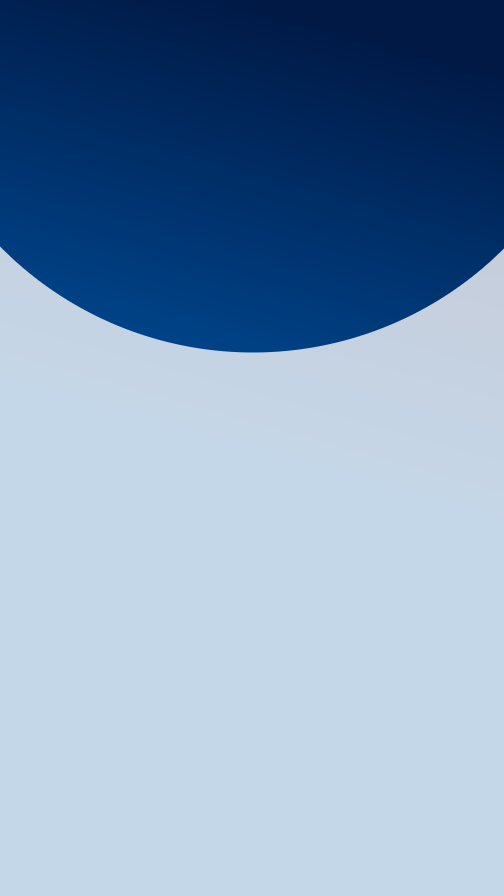
Reproduce this background procedurally as a WebGL 2 fragment shader.

```glsl
#version 300 es
precision highp float;
// A deep blue disc hanging from the top edge over a pale blue ground.
// The disc is a circle distance function; both surfaces share one slanted
// axis for their linear gradients. Lengths are in canvas heights.

uniform vec2 u_resolution;
out vec4 fragColor;

// Signed distance to a circle, negative inside
float circleDistance(vec2 point, vec2 center, float radius) {
    return length(point - center) - radius;
}

// Position between two stops, clamped to 0..1
float ramp(float from, float to, float value) {
    return clamp((value - from) / (to - from), 0.0, 1.0);
}

void main() {
    vec2 p = gl_FragCoord.xy / u_resolution.y;
    float aspect = u_resolution.x / u_resolution.y;

    // Slanted axis, growing from the upper right to the lower left
    float slant = (1.0 - p.y) - 0.28 * p.x;

    // Pale ground, slightly greyer beside the disc
    vec3 ground = mix(vec3(0.777, 0.807, 0.863), vec3(0.770, 0.843, 0.910),
                      ramp(0.13, 0.443, slant));

    // Disc, from navy to a brighter blue
    vec3 disc = mix(vec3(0.0, 0.097, 0.27), vec3(0.0, 0.26, 0.53),
                    ramp(-0.078, 0.326, slant));

    // Blend across about one pixel at the rim
    float d = circleDistance(p, vec2(0.502 * aspect, 1.0026), 0.396);
    float coverage = clamp(0.5 - d * u_resolution.y, 0.0, 1.0);

    fragColor = vec4(mix(ground, disc, coverage), 1.0);
}
```
